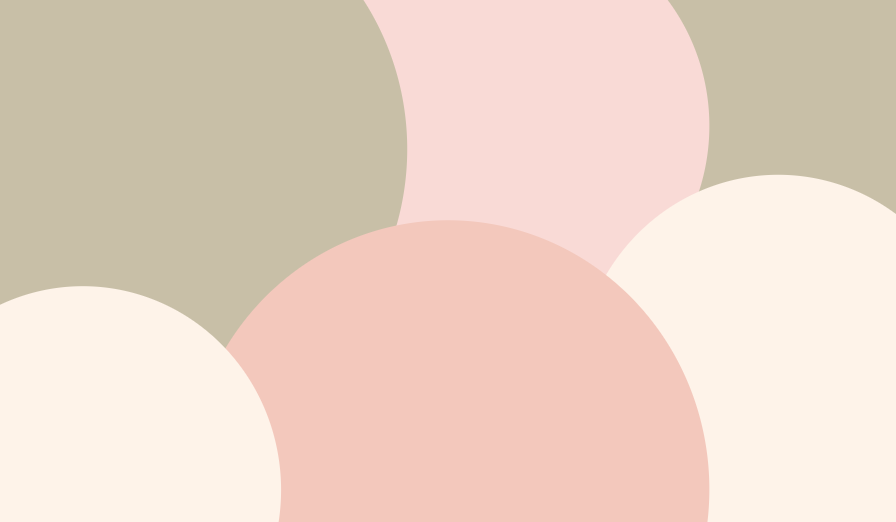
Give the GLSL for this background, as a WebGL 1 fragment shader.

```glsl
precision highp float;

// Flat, overlapping pastel discs on a warm khaki ground.
// Each disc is a smooth-edged ellipse in canvas fractions, painted
// from back to front.

uniform vec2 u_resolution;

const vec3 KHAKI = vec3(0.784, 0.750, 0.656);
const vec3 CREAM = vec3(0.995, 0.952, 0.914);
const vec3 CORAL = vec3(0.953, 0.784, 0.737);
const vec3 BLUSH = vec3(0.977, 0.855, 0.840);

// Radii as fractions of canvas width and height
const vec2 LARGE = vec2(0.2917, 0.5156);
const vec2 SMALL = vec2(0.2240, 0.3951);

// Signed distance to an ellipse in screen pixels, accurate near its edge
float ellipseDistance(vec2 offset, vec2 radii, vec2 resolution) {
  float level = length(offset / radii);
  vec2 slope = offset / (radii * radii * resolution);
  return (level - 1.0) * level / max(length(slope), 1e-5);
}

// Lays one disc over the colour below, with a one-pixel soft edge
vec3 paintDisc(vec3 below, vec3 tint, vec2 uv, vec2 center, vec2 radii, vec2 resolution) {
  float dist = ellipseDistance(uv - center, radii, resolution);
  return mix(below, tint, clamp(0.5 - dist, 0.0, 1.0));
}

void main() {
  vec2 res = u_resolution;
  vec2 uv = gl_FragCoord.xy / res;
  vec3 color = KHAKI;

  // Upper pair: the khaki disc cuts a crescent from the blush one
  color = paintDisc(color, BLUSH, uv, vec2(0.5677, 0.7589), SMALL, res);
  color = paintDisc(color, KHAKI, uv, vec2(0.1628, 0.7143), LARGE, res);

  // Lower row: right, middle, then left in front
  color = paintDisc(color, CREAM, uv, vec2(0.8685, 0.2701), SMALL, res);
  color = paintDisc(color, CORAL, uv, vec2(0.5000, 0.0625), LARGE, res);
  color = paintDisc(color, CREAM, uv, vec2(0.0924, 0.0614), SMALL * 0.988, res);

  gl_FragColor = vec4(color, 1.0);
}
```
